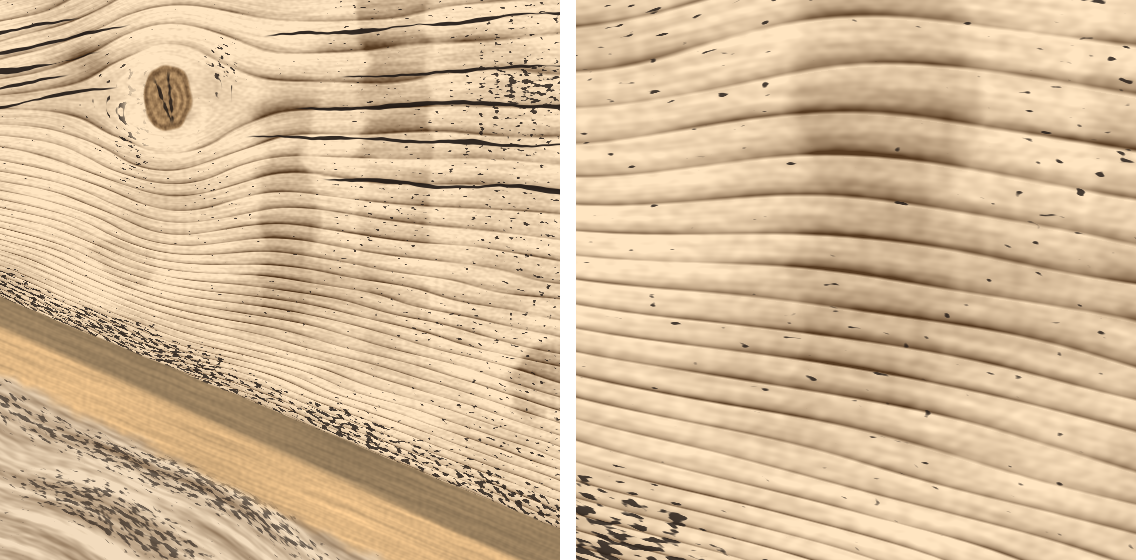
Left, the full canvas; right, a detail of the centre.
This texture is drawn by a three.js fragment shader. Its source:

```glsl
// Weathered pine boards: a knot, bent growth rings, brown stains, cracks and black specks.
varying vec2 vUv;

const vec3 CREAM = vec3(0.975, 0.87, 0.73);
const vec3 BROWN = vec3(0.40, 0.29, 0.185);
const vec3 EBONY = vec3(0.13, 0.10, 0.085);
const vec3 SHADOW = vec3(0.60, 0.50, 0.37);
const vec3 HONEY = vec3(0.87, 0.71, 0.51);
const vec3 ASH = vec3(0.95, 0.86, 0.74);
const vec2 KNOT = vec2(0.30, 0.825);
const vec2 KNOT_SIZE = vec2(0.043, 0.058);
const float KNOT_PUSH = 0.095;  // how far rings bend around the knot
const float FAN = 1.27;         // spreading of the grain to the right
const float RING_COUNT = 26.0;

// Gradient noise, about -1 to 1
vec2 gradient(vec2 c) {
  float a = 6.2832 * fract(sin(dot(c, vec2(127.1, 311.7))) * 43758.5);
  return vec2(cos(a), sin(a));
}
float noise(vec2 p) {
  vec2 i = floor(p), f = fract(p), u = f * f * (3.0 - 2.0 * f), e = vec2(1, 0);
  float low = mix(dot(gradient(i), f), dot(gradient(i + e), f - e), u.x);
  float high = mix(dot(gradient(i + e.yx), f - e.yx), dot(gradient(i + 1.0), f - 1.0), u.x);
  return 1.4 * mix(low, high, u.y);
}
float grit(vec2 p) { return noise(p) + 0.5 * noise(p * 2.2); }

// Soft-edged ellipse, gaussian spot and vertical band
float oval(vec2 p, vec2 c, vec2 r) { return 1.0 - smoothstep(0.8, 1.1, length((p - c) / r)); }
float spot(vec2 p, vec2 c, vec2 r) { vec2 d = (p - c) / r; return exp(-dot(d, d)); }
float band(float x, float c, float w) { return 1.0 - smoothstep(w - 0.012, w + 0.012, abs(x - c)); }

float boardEdge(float x) { return 0.47 - 0.415 * x; }

// Grain coordinate: constant along each fibre
float grain(vec2 p) {
  vec2 d = p - KNOT;
  float push = KNOT_PUSH * d.y / sqrt(d.y * d.y + 0.0025);
  push *= exp(-d.x * d.x / 0.022 - d.y * d.y / 0.1);
  return (p.y - push + 0.008 * noise(p * vec2(4, 7)) - boardEdge(p.x)) / (1.0 + FAN * p.x);
}

// Brown washes of old finish
float stains(vec2 p) {
  vec2 q = p + 0.02 * vec2(grit(p * 13.0), noise(p * 14.0 + 31.0));
  float s = 0.75 * band(q.x, 0.51, 0.045) * (1.0 - smoothstep(0.78, 0.9, q.y));
  s = max(s, band(q.x, 0.705, 0.06) * (0.5 + 0.5 * smoothstep(0.5, 0.9, q.y)));
  s *= smoothstep(0.34, 0.44, q.y);
  s = max(s, 0.6 * oval(q, vec2(0.22, 0.53), vec2(0.055, 0.045)));
  s = max(s, 0.8 * oval(q, vec2(0.98, 0.32), vec2(0.075, 0.065)));
  s = max(s, spot(q, vec2(0.14, 0.89), vec2(0.05, 0.04)));
  s = max(s, 0.55 * spot(q, vec2(0.53, 0.47), vec2(0.17, 0.09)));
  return s * (0.8 + 0.6 * noise(p * vec2(7, 16)));
}

// One tapering split; along runs from its tip, off is the distance across
float split(float along, float off, float seed) {
  float w = 0.0026 * smoothstep(0.0, 0.12, along) * (0.5 + 1.3 * grit(vec2(along * 9.0, seed)));
  off += 0.002 * grit(vec2(along * 30.0, seed));
  return (1.0 - smoothstep(w, w + 0.0023, abs(off))) * smoothstep(0.0, 0.03, along);
}
float cracks(vec2 p) {
  float mask = 0.0;
  for (int i = 0; i < 5; i++) {
    float k = float(i), r = fract(k * 0.618 + 0.35);
    float y = p.y - 0.94 - 0.008 * noise(vec2(p.x * 7.0, k * 5.3));
    float right = p.x - 0.39 - 0.22 * r;
    mask = max(mask, split(right, y + 0.06 * k + 0.02 * r - (0.08 - 0.035 * k) * right, k * 3.7));
    mask = max(mask, split(0.1 + 0.14 * r - p.x, y + 0.033 * k - 0.2 * p.x, k * 2.9));
  }
  return mask;
}

// How thickly black specks gather
float speckDensity(vec2 p, float h) {
  float d = 0.85 * (1.0 - smoothstep(0.03, 0.075 + 0.02 * p.x, h + 0.015 * noise(p * 20.0)));
  d = max(d, 0.8 * spot(p, vec2(0.95, 0.85), vec2(0.18, 0.06)));
  d = max(d, 0.72 * spot(p, vec2(0.395, 0.88), vec2(0.04, 0.09)));
  d = max(d, 0.7 * spot(p, vec2(0.24, 0.75), vec2(0.045, 0.15)));
  return max(d, 0.2 + 0.2 * smoothstep(0.5, 0.95, p.x)) + 0.2 * noise(p * 7.0);
}

vec3 upperBoard(vec2 p, float h) {
  float v = grain(p), halo = oval(p, KNOT, KNOT_SIZE * 2.0);
  // Growth rings: a sharp dark line fading upward into pale wood
  float rings = RING_COUNT * (1.0 - exp(-5.0 * v)) + 15.0 * v + 0.2 * noise(p * vec2(5, 25));
  float f = fract(rings) - 0.1, rise = smoothstep(-0.1, 0.02, f);
  float line = rise * exp(-9.0 * max(f, 0.0)), late = rise * exp(-2.6 * max(f, 0.0));
  line *= 0.8 + 0.9 * grit(vec2(p.x * 9.0, floor(rings) * 7.31));
  float tone = (0.17 * late + 0.55 * line) * (1.0 - 0.65 * halo);
  tone += stains(p) * (0.24 + 0.42 * late) + 0.1 * smoothstep(0.12, 0.0, h) - 0.04;
  tone += 0.13 * grit(vec2(p.x * 14.0, v * 240.0)) + 0.1 * noise(p * vec2(120, 210));
  tone += 0.16 * noise(p * vec2(5, 9)) + 0.4 * max(0.0, noise(vec2(p.x * 4.0, v * 55.0))) * v;
  vec3 wood = mix(CREAM, BROWN, clamp(tone, -0.05, 1.1));
  // Specks stretched along the fibres, then cracks
  float limit = mix(1.0, -0.12, speckDensity(p, h));
  float speck = smoothstep(limit, limit + 0.25, grit(vec2(p.x * 75.0, v * 320.0)));
  wood = mix(wood, EBONY, max(0.82 * speck * (1.0 - 0.8 * halo), 0.92 * cracks(p)));
  // Knot heart with rings, rim and forked split
  vec2 d = (p - KNOT) / KNOT_SIZE;
  float r = length(d) + 0.08 * noise(d * 2.0);
  float heart = 0.5 + 0.13 * sin(r * 24.0) + 0.25 * grit(d * 6.0) + 0.2 * smoothstep(0.75, 0.95, r);
  wood = mix(wood, mix(HONEY, BROWN, heart), 1.0 - smoothstep(0.94, 1.06, r));
  float fork = min(abs(d.x - 0.1 + 0.12 * d.y), abs(d.x + 0.25 + 0.55 * d.y)) + 0.08 * noise(d * 5.0);
  return mix(wood, EBONY, 0.85 * smoothstep(0.09, 0.01, fork) * smoothstep(0.9, 0.6, r));
}

vec3 lowerBoard(vec2 p, float h) {
  // Shaded bevel, then a sunlit strip
  float lit = 0.42 - 0.45 * p.x - p.y, depth = 0.336 - 0.49 * p.x - p.y;
  float streak = grit(vec2(p.x * 4.0, h * 110.0)) + 0.5 * noise(p * 130.0);
  vec3 bevel = mix(SHADOW, HONEY, smoothstep(-0.006, 0.012, lit)) * (1.0 + 0.12 * streak);
  // Grey weathered face with flowing streaks and soft specks
  float flow = depth + 0.035 * noise(p * 4.0);
  float lines = grit(vec2(p.x * 3.0, flow * 45.0)) + 0.4 * noise(vec2(p.x * 40.0, flow * 170.0));
  vec3 face = mix(ASH, BROWN, clamp(0.22 + 0.42 * lines, 0.0, 0.9));
  float limit = 0.85 - smoothstep(-0.25, 0.4, noise(vec2(p.x * 2.5 + 4.0, flow * 11.0)));
  face = mix(face, EBONY, 0.62 * smoothstep(limit, limit + 0.5, grit(vec2(p.x * 60.0, flow * 150.0))));
  return mix(bevel, face, smoothstep(-0.012, 0.02, depth + 0.01 * grit(p * 25.0)));
}

void main() {
  float h = vUv.y - boardEdge(vUv.x) + 0.002 * noise(vUv * 18.0);
  vec3 color = mix(lowerBoard(vUv, h), upperBoard(vUv, h), smoothstep(-0.002, 0.003, h));
  gl_FragColor = vec4(color, 1.0);
}
```
